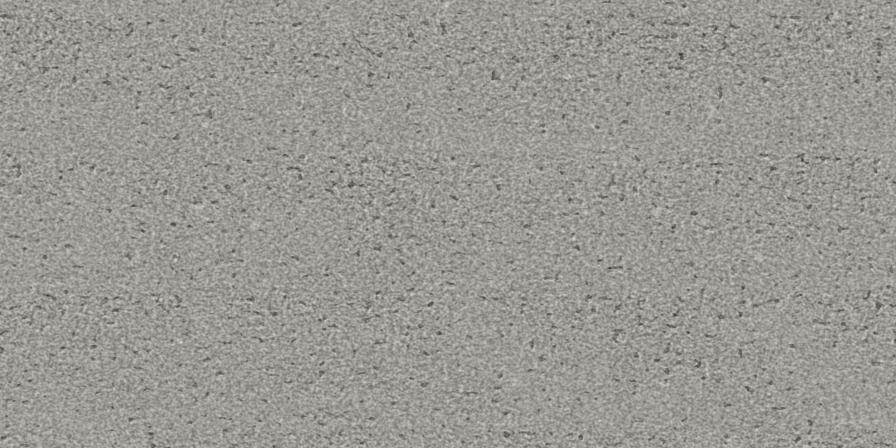
A Shadertoy shader for this texture:

```glsl
// Rough grey concrete: fine grain, dark shadowed pits, faint casting seams and pale flecks.

const vec3 STONE = vec3(0.613, 0.602, 0.582);
const float SEAM_SPACING = 0.31;
const float SEAM_TOP = 0.665;
const int FLECK_COUNT = 16;

// Integer hash of a lattice cell, 0 to 1
float hash(vec2 cell, float seed) {
    uvec3 q = uvec3(ivec3(vec3(cell, seed))) * uvec3(1597u, 7919u, 3571u);
    uint h = (q.x ^ (q.y << 8) ^ q.z) * 747796u + q.y * 2891u;
    h = (h ^ (h >> 15)) * 73244475u;
    h = (h ^ (h >> 13)) * 73244475u;
    h ^= h >> 16;
    return float(h & 65535u) / 65535.0;
}

vec2 gradient(vec2 cell, float seed) {
    float angle = 6.28318 * hash(cell, seed);
    return vec2(cos(angle), sin(angle));
}

// Gradient noise, roughly -0.7 to 0.7
float gradientNoise(vec2 p, float seed) {
    vec2 i = floor(p), f = p - i;
    vec2 u = f * f * f * (f * (f * 6.0 - 15.0) + 10.0);
    vec2 e = vec2(1.0, 0.0);
    float a = dot(gradient(i, seed), f);
    float b = dot(gradient(i + e.xy, seed), f - e.xy);
    float c = dot(gradient(i + e.yx, seed), f - e.yx);
    float d = dot(gradient(i + e.xx, seed), f - e.xx);
    return mix(mix(a, b, u.x), mix(c, d, u.x), u.y);
}

vec2 rotate(vec2 p, float angle) {
    float c = cos(angle), s = sin(angle);
    return vec2(c * p.x - s * p.y, s * p.x + c * p.y);
}

// Sandy surface from three sizes of slightly flattened grains
float grain(vec2 p) {
    float coarse = gradientNoise(rotate(p, 0.09) * vec2(62.0, 88.0), 1.0);
    float medium = gradientNoise(rotate(p, -0.13) * vec2(98.0, 137.0), 2.0);
    float fine = gradientNoise(rotate(p, 0.31) * vec2(158.0, 185.0), 3.0);
    return 0.08 * coarse + 0.15 * medium + 0.16 * fine;
}

// Small ragged hollows, wider than tall
float pits(vec2 p, float threshold) {
    float hollow = gradientNoise(rotate(p, 0.05) * vec2(43.0, 71.0), 4.0);
    float ragged = gradientNoise(rotate(p, -0.2) * vec2(96.0, 118.0), 5.0);
    return smoothstep(threshold, threshold + 0.24, hollow + 0.4 * ragged);
}

// Pale smudges scattered over the slab
float flecks(vec2 p, float aspect) {
    float cover = 0.0;
    float edge = 0.6 * gradientNoise(p * 75.0, 6.0);
    for (int k = 0; k < FLECK_COUNT; k++) {
        vec2 id = vec2(float(k), 3.0);
        vec2 centre = vec2(aspect * hash(id, 7.0), hash(id, 8.0));
        float radius = mix(0.006, 0.017, hash(id, 9.0));
        vec2 d = rotate(p - centre, 3.14 * hash(id, 10.0)) * vec2(0.8, 1.3);
        float shape = 1.0 - smoothstep(0.5, 1.1, length(d) / radius + edge);
        cover = max(cover, shape * mix(0.4, 1.0, hash(id, 11.0)));
    }
    return cover;
}

void mainImage(out vec4 fragColor, in vec2 fragCoord) {
    float aspect = iResolution.x / iResolution.y;
    vec2 uv = fragCoord / iResolution.y;

    // Gentle warp keeps rows of grains from lining up
    vec2 p = uv + 0.006 * vec2(gradientNoise(uv * 9.0, 12.0), gradientNoise(uv * 9.0, 13.0));

    // Each cast layer is roughest just below its seam
    float seamY = uv.y + 0.012 * gradientNoise(uv * vec2(4.0, 1.0), 14.0);
    float layer = fract((SEAM_TOP - seamY) / SEAM_SPACING);
    float belowSeam = smoothstep(0.0, 0.06, layer) * (1.0 - layer);
    float patches = gradientNoise(uv * vec2(3.0, 5.0), 15.0)
                  + 0.6 * gradientNoise(uv * vec2(9.0, 13.0), 16.0);
    float roughness = clamp(0.3 + 0.45 * belowSeam + 0.6 * patches, 0.0, 1.0);

    // Pits are dark, with a lit lip on their lower side
    float threshold = mix(0.40, 0.22, roughness);
    float pit = pits(p, threshold);
    float lip = pits(p + vec2(-0.003, 0.009), threshold) * (1.0 - pit);

    // Pale worn line along each seam, broken along its length
    float seam = smoothstep(0.93, 0.98, layer) * (1.0 - smoothstep(0.98, 1.0, layer));
    seam *= smoothstep(-0.15, 0.35, gradientNoise(uv * vec2(5.0, 2.0), 17.0));

    float tone = grain(p) * mix(0.85, 1.2, roughness);
    tone += 0.05 * lip - 0.19 * pit;
    tone += 0.025 * gradientNoise(uv * vec2(14.0, 22.0), 18.0) - 0.012 * patches;
    tone += 0.025 * seam + 0.10 * flecks(uv, aspect);

    fragColor = vec4(clamp(STONE + tone, 0.0, 1.0), 1.0);
}
```
